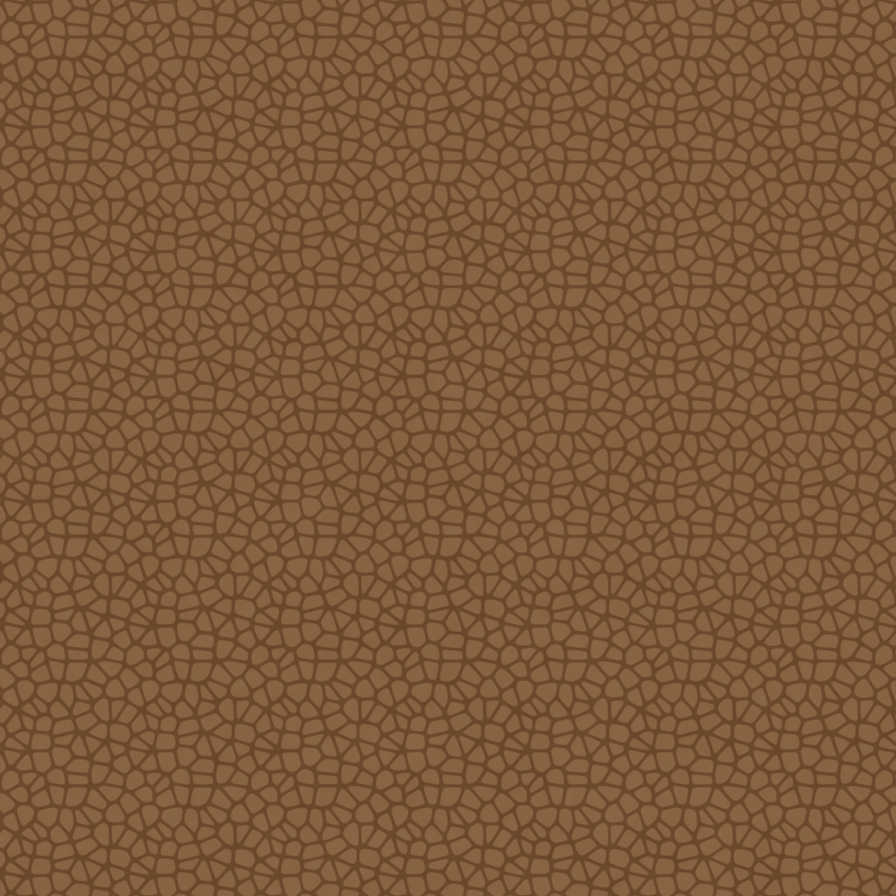
This texture is drawn by a WebGL 2 fragment shader. Its source:

```glsl
#version 300 es
precision highp float;

uniform vec2 u_resolution;
out vec4 fragColor;

const float TILES = 7.18;          // pattern repeats across the canvas
const float CELLS = 7.0;           // stones across one repeat
const float JITTER = 0.96;         // irregularity of the stone centres
const float GAP = 0.085;           // half width of the joints, in cells
const float SOFTNESS = 0.055;      // half width of the joint edge, in cells
const float ROUNDING = 15.0;       // higher gives sharper stone corners
const float MOTTLE = 0.018;        // brightness variation on the stones
const vec3 STONE = vec3(0.532, 0.392, 0.262);
const vec3 JOINT = vec3(0.420, 0.280, 0.170);

vec2 hash2(vec2 p) {
    vec3 q = fract(vec3(p.xyx) * vec3(0.1031, 0.1030, 0.0973));
    q += dot(q, q.yzx + 33.33);
    return fract((q.xx + q.yz) * q.zy);
}

float valueNoise(vec2 p) {
    vec2 cell = floor(p);
    vec2 f = fract(p);
    f = f * f * (3.0 - 2.0 * f);
    float low = mix(hash2(cell).x, hash2(cell + vec2(1.0, 0.0)).x, f.x);
    float high = mix(hash2(cell + vec2(0.0, 1.0)).x, hash2(cell + 1.0).x, f.x);
    return mix(low, high, f.y);
}

// Stone centre of a cell, repeating once per tile
vec2 stoneCentre(vec2 cell) {
    vec2 wrapped = mod(cell, CELLS);
    return cell + 0.5 + JITTER * (hash2(wrapped + 17.0) - 0.5);
}

// Distance to the nearest stone border, with rounded corners
float borderDistance(vec2 p) {
    vec2 base = floor(p);
    vec2 nearest = vec2(0.0);
    float best = 1e3;
    for (int y = -2; y <= 2; y++) {
        for (int x = -2; x <= 2; x++) {
            vec2 offset = stoneCentre(base + vec2(x, y)) - p;
            float d = dot(offset, offset);
            if (d < best) {
                best = d;
                nearest = offset;
            }
        }
    }

    float sum = 0.0;
    for (int y = -2; y <= 2; y++) {
        for (int x = -2; x <= 2; x++) {
            vec2 offset = stoneCentre(base + vec2(x, y)) - p;
            vec2 between = offset - nearest;
            if (dot(between, between) > 1e-5) {
                float d = dot(0.5 * (nearest + offset), normalize(between));
                sum += exp(-ROUNDING * d);
            }
        }
    }
    return -log(max(sum, 1e-9)) / ROUNDING;
}

void main() {
    float size = min(u_resolution.x, u_resolution.y);
    vec2 p = gl_FragCoord.xy / size * TILES * CELLS;
    float pixel = TILES * CELLS / size;

    // Joints of slightly uneven width
    float gap = GAP * (0.85 + 0.3 * valueNoise(p * 0.9));
    float edge = max(SOFTNESS, 0.5 * pixel);
    float stone = smoothstep(gap - edge, gap + edge, borderDistance(p));

    // Faint mottling
    float mottle = 0.6 * valueNoise(p * 1.7 + 5.0) + 0.4 * valueNoise(p * 0.35) - 0.5;
    vec3 colour = mix(JOINT, STONE, stone) + MOTTLE * mottle;
    fragColor = vec4(colour, 1.0);
}
```
